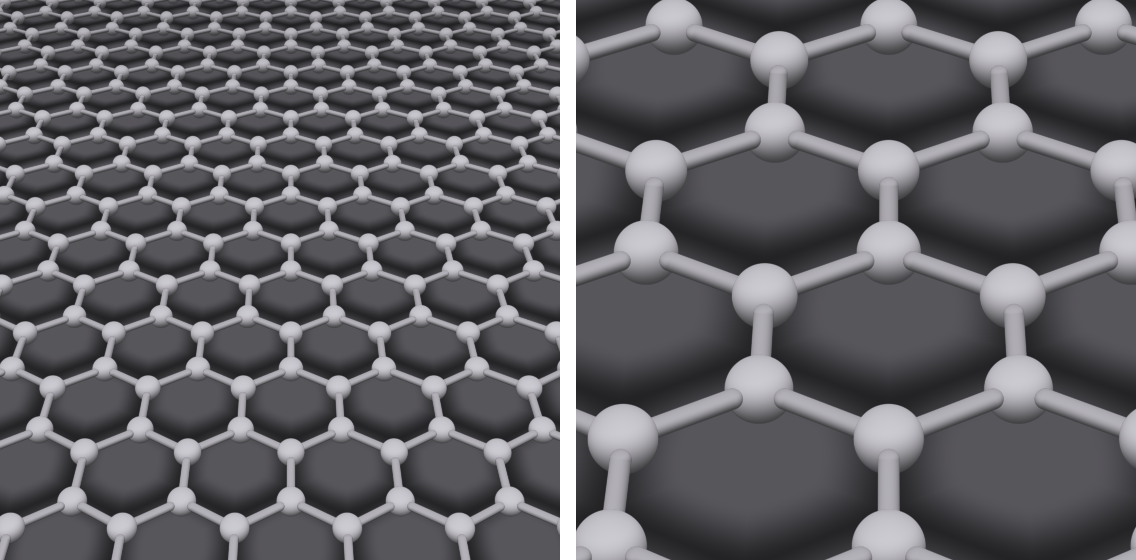
Left, the full canvas; right, a detail of the centre.
Reproduce this pattern procedurally as a WebGL 1 fragment shader.

```glsl
precision highp float;
// Ball-and-stick honeycomb sheet in perspective, above a softly shaded grey floor.

uniform vec2 u_resolution;

const float SPACING = 1.7320508; // column pitch for bonds of length one

// Paints a rod from a to b over the colour; a rod of no length is a ball.
vec3 paintRod(vec3 color, vec3 hit, vec3 ray, vec3 a, vec3 b, float radius, float pixel, float tint) {
  vec3 axis = b - a;
  vec3 toHit = hit - a;
  float along = dot(axis, ray);
  float t = (dot(toHit, axis) - along * dot(toHit, ray)) / (dot(axis, axis) - along * along + 1e-5);
  vec3 offset = toHit - axis * clamp(t, 0.0, 1.0);
  offset -= ray * dot(offset, ray);
  float dist = length(offset);

  // Rounded normal, lit by a soft sky
  float facing = sqrt(max(1.0 - dist * dist / (radius * radius), 0.0));
  vec3 normal = offset / max(radius, dist) - ray * facing;
  float sky = smoothstep(-0.75, 0.75, normal.z + 0.12 * normal.y - 0.1 * normal.x);
  float light = mix(0.3, 0.81, sky) * mix(0.76, 1.0, sqrt(facing)) * tint;
  float cover = 1.0 - smoothstep(radius - pixel, radius + pixel, dist);
  return mix(color, light * vec3(0.99, 0.98, 1.015), cover);
}

// Offset from the centre of the nearest hexagon
vec2 hexOffset(vec2 p) {
  vec2 cell = vec2(SPACING, 3.0);
  vec2 a = mod(p, cell) - 0.5 * cell;
  vec2 b = mod(p + 0.5 * cell, cell) - 0.5 * cell;
  return dot(a, a) < dot(b, b) ? a : b;
}

// Floor grey, darkened beneath the bonds and balls
vec3 floorColor(vec2 p) {
  vec2 q = abs(hexOffset(p + vec2(0.0, 1.5)));
  float edge = max(q.x, dot(q, vec2(0.5, 0.866))) / 0.866;
  float reach = mix(edge, length(q), 0.5);
  float shade = 0.345 - 0.21 * smoothstep(0.46, 1.0, reach);
  return shade * vec3(0.99, 0.975, 1.035);
}

void main() {
  // Camera tilted down over the sheet, which lies at height zero
  vec2 screen = (gl_FragCoord.xy / u_resolution - vec2(0.5195, 0.5)) * 0.661;
  vec3 forward = vec3(0.0, 0.787, -0.617);
  vec3 eye = vec3(0.0, -8.9, 11.04);
  vec3 ray = normalize(forward + vec3(screen.x, screen.y * vec2(0.617, 0.787)));
  vec3 hit = eye - ray * eye.z / ray.z;
  float depth = dot(hit - eye, forward);
  float pixel = 0.55 * depth / u_resolution.y;

  vec3 color = floorColor((hit - ray * 0.3 / ray.z * -1.0).xy);

  // Rows run from far to near, so nearer parts cover farther ones
  float nearestRow = floor(hit.y / 1.5 + 0.5);
  for (int i = 0; i < 3; i++) {
    float row = nearestRow + 1.0 - float(i);
    float shift = 0.5 * SPACING * mod(row, 2.0);
    float column = floor((hit.x - shift) / SPACING);
    for (int k = 0; k < 2; k++) {
      vec3 center = vec3(shift + SPACING * (column + float(k)), 1.5 * row, 0.0);
      vec3 farBall = center + vec3(0.0, 0.5, 0.0);
      vec3 nearBall = center - vec3(0.0, 0.5, 0.0);

      // Two slanted bonds, then the upright bond between its balls
      for (int s = 0; s < 2; s++) {
        vec3 slant = vec3(float(s) * 2.0 - 1.0, 0.57735, 0.0) * 0.866;
        color = paintRod(color, hit, ray, farBall, farBall + slant * 0.8, 0.07, pixel, 0.88);
      }
      color = paintRod(color, hit, ray, farBall, farBall, 0.23, pixel, 1.0);
      color = paintRod(color, hit, ray, farBall - vec3(0.0, 0.2, 0.0), nearBall, 0.07, pixel, 0.88);
      color = paintRod(color, hit, ray, nearBall, nearBall, 0.23, pixel, 1.0);
    }
  }

  // Slight dimming with distance
  color *= 1.0 - 0.1 * smoothstep(22.0, 32.0, depth);
  gl_FragColor = vec4(color, 1.0);
}
```
